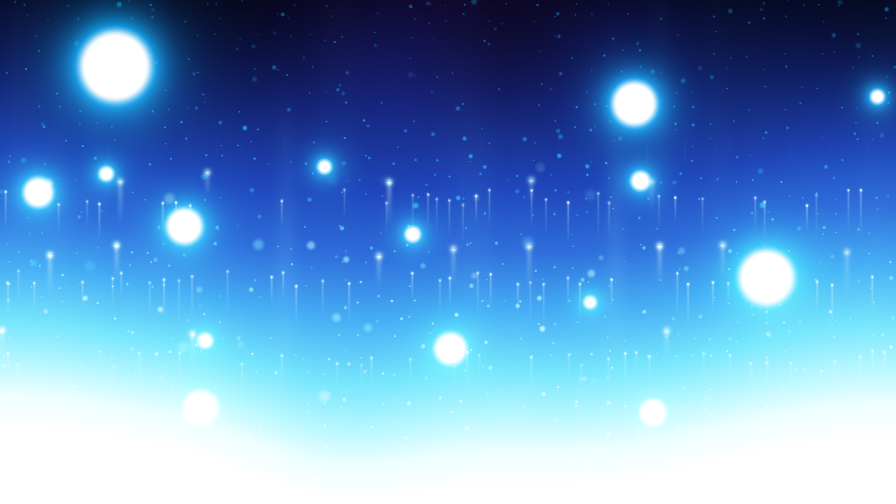
Give the GLSL for this background, as a Shadertoy shader.

```glsl
// Glowing orbs and falling sparks above a bright mist, under a dark blue sky.
// A curved vertical colour ramp carries soft light curtains; hashed grids
// scatter dust, small bokeh and sparks with trails; large orbs come last.

#define EDGE_RISE 0.13
#define CURTAIN_GAIN 0.16
#define DUST_GAIN 0.85
#define TRAIL_GAIN 0.42
#define BOKEH_GAIN 0.65
#define HALO_GAIN 0.85

const vec3 CYAN = vec3(0.05, 0.68, 1.0);
const vec3 VIOLET = vec3(0.42, 0.08, 0.75);
const vec3 ICE = vec3(0.78, 0.97, 1.0);

// Sky colours from the mist up to the zenith, with their heights
const vec3 SKY[9] = vec3[9](
    vec3(1.0), vec3(0.93, 1.0, 1.0), vec3(0.72, 0.97, 1.0),
    vec3(0.46, 0.90, 0.99), vec3(0.27, 0.68, 0.96), vec3(0.18, 0.43, 0.86),
    vec3(0.12, 0.27, 0.73), vec3(0.07, 0.14, 0.47), vec3(0.02, 0.03, 0.14));
const float LEVEL[9] = float[9](0.02, 0.09, 0.16, 0.25, 0.37, 0.49, 0.62, 0.80, 1.0);

// Large orbs: centre and radius in canvas heights
const vec3 ORBS[15] = vec3[15](
    vec3(0.229, 0.868, 0.079), vec3(1.259, 0.794, 0.049), vec3(1.521, 0.449, 0.062),
    vec3(0.366, 0.551, 0.040), vec3(0.076, 0.618, 0.033), vec3(0.894, 0.308, 0.036),
    vec3(0.398, 0.190, 0.040), vec3(1.296, 0.181, 0.030), vec3(1.271, 0.641, 0.021),
    vec3(1.741, 0.808, 0.015), vec3(0.211, 0.655, 0.016), vec3(0.644, 0.669, 0.015),
    vec3(0.819, 0.535, 0.017), vec3(0.407, 0.324, 0.017), vec3(1.171, 0.400, 0.014));

vec3 hash3(vec2 p) {
    vec3 q = fract(p.xyx * vec3(0.1031, 0.1030, 0.0973));
    q += dot(q, q.yxz + 33.33);
    return fract((q.xxy + q.yzz) * q.zyx);
}

float noise(vec2 p) {
    vec2 i = floor(p), f = fract(p);
    f = f * f * (3.0 - 2.0 * f);
    vec2 e = vec2(0.0, 1.0);
    return mix(mix(hash3(i).x, hash3(i + e.yx).x, f.x),
               mix(hash3(i + e.xy).x, hash3(i + e.yy).x, f.x), f.y);
}

float bell(float x, float width) {
    return exp(-x * x / (width * width));
}

vec3 screen(vec3 base, vec3 light) {
    return 1.0 - (1.0 - base) * (1.0 - clamp(light, 0.0, 1.0));
}

vec3 sky(vec2 p, float side) {
    float rise = EDGE_RISE * smoothstep(0.15, 1.0, side) * (1.0 - 0.6 * p.y);
    float h = p.y - rise + 0.05 * (noise(p * vec2(3.0, 1.5) + 4.0) - 0.5);
    vec3 col = SKY[0];
    for (int i = 1; i < 9; i++)
        col = mix(col, SKY[i], clamp((h - LEVEL[i - 1]) / (LEVEL[i] - LEVEL[i - 1]), 0.0, 1.0));
    return col;
}

// Vertical bands of light, strongest at mid height
float curtains(vec2 p) {
    float bands = noise(vec2(p.x * 9.0, p.y * 1.2)) * noise(vec2(p.x * 26.0, p.y + 7.0));
    float beams = bell(p.x - 0.567, 0.022) + bell(p.x - 1.222, 0.02) + 0.5 * bell(p.x - 0.94, 0.04);
    return bands * 0.7 + beams * bell(p.y - 0.52, 0.24);
}

// One soft disc per grid cell; returns brightness and a random tint
vec2 scatter(vec2 p, float cell, float radius, float density, float seed) {
    vec2 id = floor(p / cell);
    vec3 a = hash3(id + seed), b = hash3(id + seed + 57.0);
    float r = radius * mix(0.5, 1.0, b.x);
    vec2 centre = (id + 0.2 + 0.6 * a.xy) * cell;
    float disc = 1.0 - smoothstep(0.35 * r, 1.4 * r, length(p - centre));
    return vec2(disc * step(a.z, density) * mix(0.35, 1.0, b.y), b.z);
}

// Bright head with a fading trail below it, one per tall cell
float fallingSparks(vec2 p, vec2 cell, float width, float density, float seed) {
    vec2 id = floor(p / cell);
    vec3 a = hash3(id + seed), b = hash3(id + seed + 91.0);
    vec2 d = p - (id + vec2(0.25 + 0.5 * a.x, 0.7 + 0.2 * a.y)) * cell;
    float tail = cell.y * mix(0.3, 0.6, b.x);
    float trail = step(d.y, 0.0) * clamp(1.0 + d.y / tail, 0.0, 1.0) * bell(d.x, width);
    float head = bell(length(d), width * 1.3);
    return step(a.z, density) * mix(0.5, 1.0, b.y) * (TRAIL_GAIN * trail + head);
}

void mainImage(out vec4 fragColor, in vec2 fragCoord) {
    vec2 p = fragCoord / iResolution.y;
    float side = abs(2.0 * fragCoord.x / iResolution.x - 1.0);
    vec3 col = sky(p, side);

    // Curtains and a violet tint near the zenith
    col = screen(col, vec3(0.35, 0.75, 1.0) * CURTAIN_GAIN * curtains(p) * (1.0 - 0.6 * p.y));
    float top = smoothstep(0.6, 1.0, p.y);
    col *= 1.0 - 0.6 * top * noise(vec2(p.x * 4.0 + 2.0, p.y * 2.0));
    col += VIOLET * 0.1 * top * bell(p.x - 0.9, 0.35);

    // Dust: cyan above, pale below
    for (int i = 0; i < 3; i++) {
        float k = float(i);
        vec2 s = scatter(p + k * 0.37, 0.035 + 0.025 * k, 0.0028 + 0.002 * k, 0.42 - 0.09 * k, 13.0 * k + 5.0);
        vec3 tint = mix(ICE, CYAN, smoothstep(0.3, 0.65, p.y));
        tint = mix(tint, VIOLET, step(0.8, s.y) * top);
        col = screen(col, tint * s.x * DUST_GAIN * mix(1.0, 0.55, top));
    }

    // Sparks within the middle belt
    float belt = smoothstep(0.18, 0.32, p.y) * (1.0 - smoothstep(0.62, 0.74, p.y));
    float sparks = fallingSparks(p, vec2(0.026, 0.16), 0.0021, 0.4, 3.0)
                 + fallingSparks(p + 0.07, vec2(0.13, 0.15), 0.0055, 0.35, 29.0);
    col = screen(col, ICE * sparks * belt);

    // Small bokeh
    vec2 bokeh = scatter(p, 0.14, 0.013, 0.45, 71.0);
    col = screen(col, mix(CYAN, ICE, bokeh.y) * bokeh.x * BOKEH_GAIN * (1.0 - smoothstep(0.5, 0.75, p.y)));

    // Large orbs: cyan halo, then a white core
    for (int i = 0; i < 15; i++) {
        float r = ORBS[i].z, d = length(p - ORBS[i].xy);
        float halo = exp(-max(d - r, 0.0) / (0.012 + 0.34 * r));
        col = screen(col, CYAN * halo * HALO_GAIN);
        col = mix(col, vec3(1.0), 1.0 - smoothstep(0.8 * r - 0.004, r + 0.004, d));
    }
    fragColor = vec4(clamp(col, 0.0, 1.0), 1.0);
}
```
